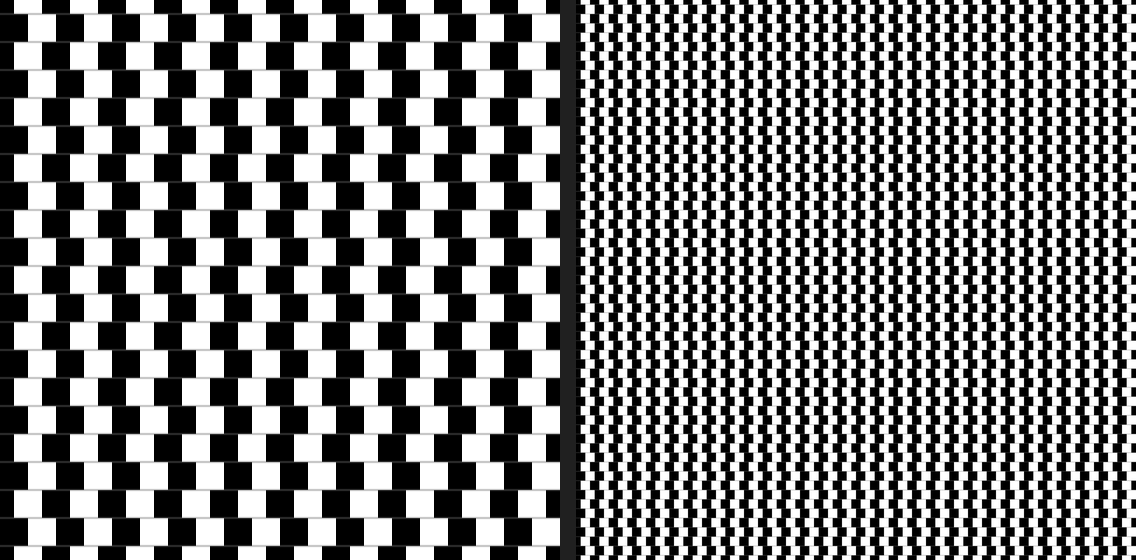
Left: one tile. Right: repeated 3 by 3.
Give the GLSL for this pattern, as a Shadertoy shader.

```glsl
#define COLUMNS 10.0        // black and white pairs across
#define ROWS 20.0           // rows of tiles down, even so that it wraps
#define ROW_SHIFT 0.25      // sideways step of odd rows, in pairs
#define MORTAR_WIDTH 0.08   // line width, in row heights
#define WHITE_TILE vec3(1.0)
#define BLACK_TILE vec3(0.0)
#define LIGHT_MORTAR vec3(0.78)
#define DARK_MORTAR vec3(0.16)

// Box-filtered edge: 1 where the signed distance is positive
float coverage(float signedDistance, float pixel) {
    return clamp(signedDistance / pixel + 0.5, 0.0, 1.0);
}

// Amount of white tile at x (in pairs) within the given row
float whiteTile(float x, float row, float pixel) {
    float center = 0.5 + ROW_SHIFT * mod(row, 2.0);
    float fromCenter = abs(fract(x - center + 0.5) - 0.5);
    return coverage(0.25 - fromCenter, pixel);
}

void mainImage(out vec4 fragColor, in vec2 fragCoord) {
    vec2 grid = vec2(COLUMNS, ROWS);
    vec2 pixel = grid / iResolution.xy;
    vec2 p = fragCoord * pixel + vec2(0.0, 0.5);

    // Rows on both sides of the nearest horizontal joint
    float joint = floor(p.y + 0.5);
    float fromJoint = p.y - joint;
    float lower = whiteTile(p.x, joint - 1.0, pixel.x);
    float upper = whiteTile(p.x, joint, pixel.x);
    float white = mix(lower, upper, coverage(fromJoint, pixel.y));

    // Mortar takes its tone from the tile it borders
    float mortar = coverage(0.5 * MORTAR_WIDTH - abs(fromJoint), pixel.y);
    vec3 tileColor = mix(BLACK_TILE, WHITE_TILE, white);
    vec3 mortarColor = mix(DARK_MORTAR, LIGHT_MORTAR, white);
    fragColor = vec4(mix(tileColor, mortarColor, mortar), 1.0);
}
```
